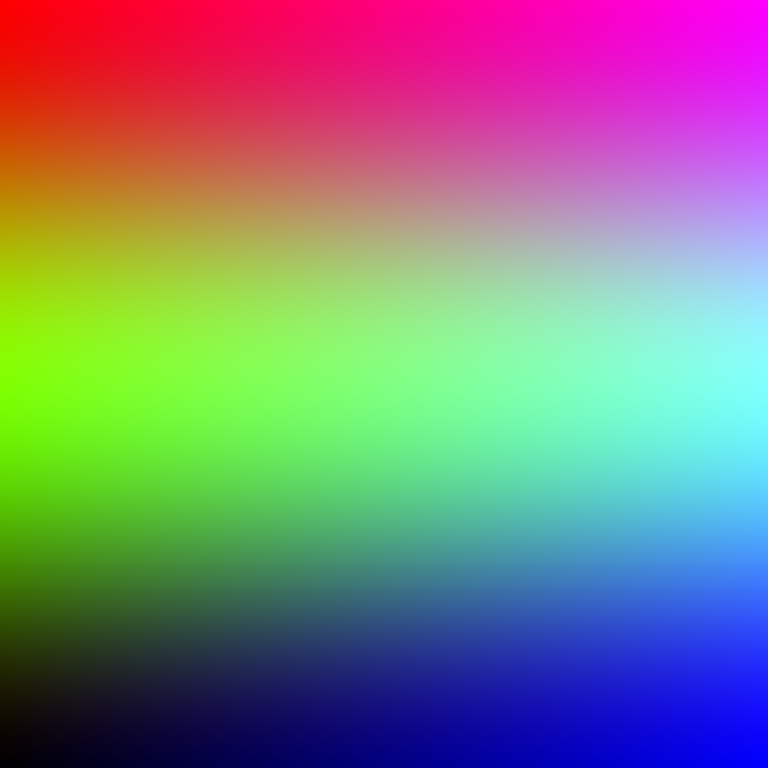
Give the GLSL for this background, as a WebGL 2 fragment shader.

```glsl
#version 300 es
precision highp float;
// A smooth colour field: red rises with height, blue rises to the right,
// and green forms a soft horizontal band that peaks at mid-height.
// Each channel is one formula of the canvas position.

uniform vec2 u_resolution;
out vec4 fragColor;

const float PI = 3.14159;

// Raised cosine: 0 at both ends, 1 in the middle
float softBand(float t) {
    return 0.5 - 0.5 * cos(2.0 * PI * t);
}

void main() {
    vec2 uv = gl_FragCoord.xy / u_resolution;
    fragColor = vec4(uv.y, softBand(uv.y), uv.x, 1.0);
}
```
